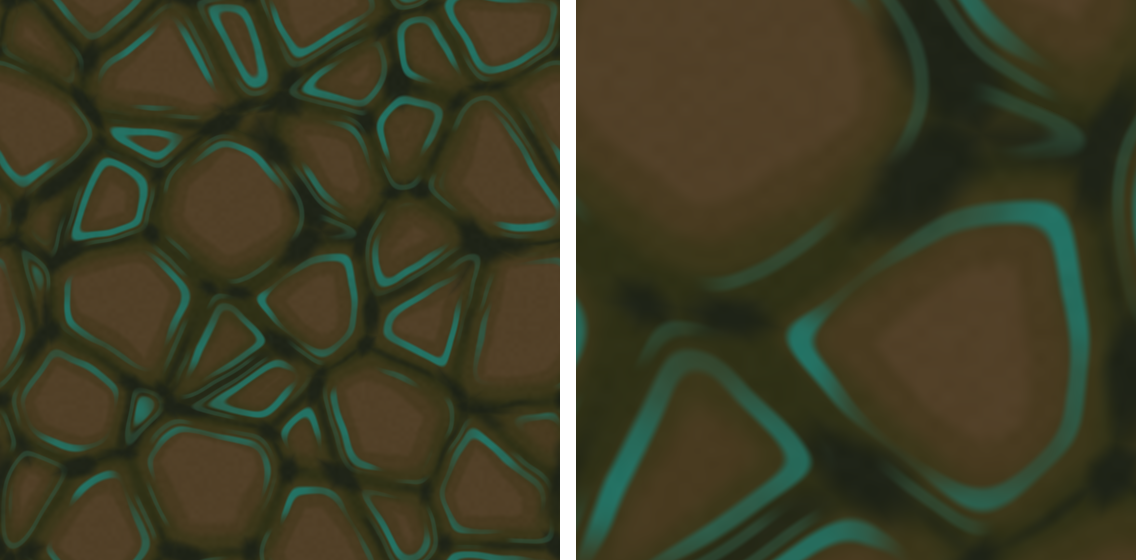
Left: the whole. Right: its middle third, enlarged.
Write a WebGL 2 fragment shader that draws this texture.

```glsl
#version 300 es
precision highp float;
// Mossy cobblestones: a wrapping power diagram gives stones of mixed size,
// a rounded border distance shades them, and noise breaks the teal rim
// strokes and the dark gaps where three stones meet.

uniform vec2 u_resolution;
out vec4 fragColor;

const float GRID = 6.0;

float hash(vec2 p) {
    return fract(sin(dot(p, vec2(127.1, 311.7))) * 43758.5453);
}

// Value noise that repeats after a whole number of lattice cells.
float noise(vec2 uv, float period) {
    vec2 p = uv * period;
    vec2 i = floor(p);
    vec2 f = fract(p);
    f = f * f * (3.0 - 2.0 * f);
    vec2 a = mod(i, period);
    vec2 b = mod(i + 1.0, period);
    return mix(mix(hash(a), hash(vec2(b.x, a.y)), f.x),
               mix(hash(vec2(a.x, b.y)), hash(b), f.x), f.y);
}

// Stone centre (xy) and size weight (z) for one grid cell.
vec3 stoneSite(vec2 cell) {
    vec2 id = mod(cell, GRID);
    vec2 jitter = vec2(hash(id + 13.7), hash(id + 41.3));
    return vec3(cell + 0.1 + 0.8 * jitter, 0.85 * hash(id + 71.9));
}

// Soft brush line centred on a given depth.
float stroke(float depth, float centre, float halfWidth) {
    return 1.0 - smoothstep(halfWidth * 0.45, halfWidth + 0.012, abs(depth - centre));
}

void main() {
    vec2 uv = gl_FragCoord.xy / u_resolution;

    // Hand-drawn wobble of the outlines.
    vec2 bend = vec2(noise(uv, 7.0), noise(uv + 0.37, 7.0)) - 0.5;
    vec2 ripple = vec2(noise(uv, 26.0), noise(uv + 0.61, 26.0)) - 0.5;
    vec2 p = (uv + 0.024 * bend + 0.005 * ripple) * GRID;
    vec2 base = floor(p);

    // The three smallest powers and the owning stone.
    vec3 power = vec3(1e3);
    vec3 own = vec3(0.0);
    vec2 ownCell = base;
    for (int y = -2; y <= 2; y++) {
        for (int x = -2; x <= 2; x++) {
            vec2 cell = base + vec2(x, y);
            vec3 s = stoneSite(cell);
            vec2 d = p - s.xy;
            float w = dot(d, d) - s.z;
            if (w < power.x) {
                power = vec3(w, power.xy);
                own = s;
                ownCell = cell;
            } else if (w < power.y) {
                power = vec3(power.x, w, power.y);
            } else if (w < power.z) {
                power.z = w;
            }
        }
    }

    // Distance to the borders: sharp for facets, rounded for rims.
    float facet = 1.0;
    float sum = 0.0;
    for (int y = -2; y <= 2; y++) {
        for (int x = -2; x <= 2; x++) {
            vec2 cell = base + vec2(x, y);
            if (cell == ownCell) continue;
            vec3 s = stoneSite(cell);
            vec2 d = p - s.xy;
            float border = (dot(d, d) - s.z - power.x) / (2.0 * length(s.xy - own.xy));
            facet = min(facet, border);
            sum += exp(-border / 0.05);
        }
    }
    float depth = -0.05 * log(sum + 1e-6);

    // Stone body in soft painted layers.
    float seed = hash(mod(ownCell, GRID) + 5.1);
    vec2 local = uv + vec2(seed, fract(seed * 7.3));
    float patches = noise(local, 9.0) - 0.5;
    float mottle = noise(uv + 0.23, 30.0) - 0.5;
    float moss = smoothstep(0.55, 0.9, noise(uv + 0.11, 4.0));
    float body = depth + 0.06 * patches + 0.03 * mottle - 0.06 * moss;
    vec3 color = mix(vec3(0.185, 0.19, 0.085), vec3(0.235, 0.215, 0.1), smoothstep(0.0, 0.1, body));
    color = mix(color, vec3(0.285, 0.23, 0.125), smoothstep(0.11, 0.22, body));
    float heart = 0.6 * facet + 0.4 * depth + 0.16 * patches - 0.08 * moss;
    color = mix(color, vec3(0.322, 0.252, 0.155), smoothstep(0.25, 0.32, heart));

    // Dark gaps at the junctions, with thin streaks between stones.
    float scratch = noise(uv + 0.47, 22.0);
    float gap = 1.0 - smoothstep(0.08, 0.38, power.z - power.x + 0.22 * (scratch - 0.5));
    float seam = 1.0 - smoothstep(0.0, 0.13, power.y - power.x);
    seam *= smoothstep(0.4, 0.75, noise(uv + 0.19, 13.0));
    color = mix(color, vec3(0.115, 0.135, 0.09), max(0.95 * gap, 0.6 * seam));

    // Broken teal strokes: a bright rim and a faint outer echo.
    float rimNoise = noise(local + 0.31, 11.0);
    float rimMask = smoothstep(0.28, 0.62, rimNoise);
    float rimDepth = mix(0.11, 0.18, own.z / 0.85) + 0.035 * patches;
    float rim = stroke(depth, rimDepth, 0.012 + 0.027 * rimMask) * rimMask;
    float echoMask = smoothstep(0.45, 0.75, noise(local + 0.73, 14.0));
    float echo = stroke(depth, rimDepth - 0.085, 0.022) * echoMask;
    float glow = smoothstep(0.4, 0.85, rimNoise + 0.3 * mottle);
    vec3 teal = mix(vec3(0.19, 0.34, 0.26), vec3(0.13, 0.47, 0.42), glow);
    color = mix(color, vec3(0.19, 0.34, 0.26), 0.55 * echo);
    color = mix(color, teal, 0.92 * rim);

    // Faint canvas grain.
    color += 0.012 * (noise(uv, 128.0) - 0.5);
    fragColor = vec4(color, 1.0);
}
```
